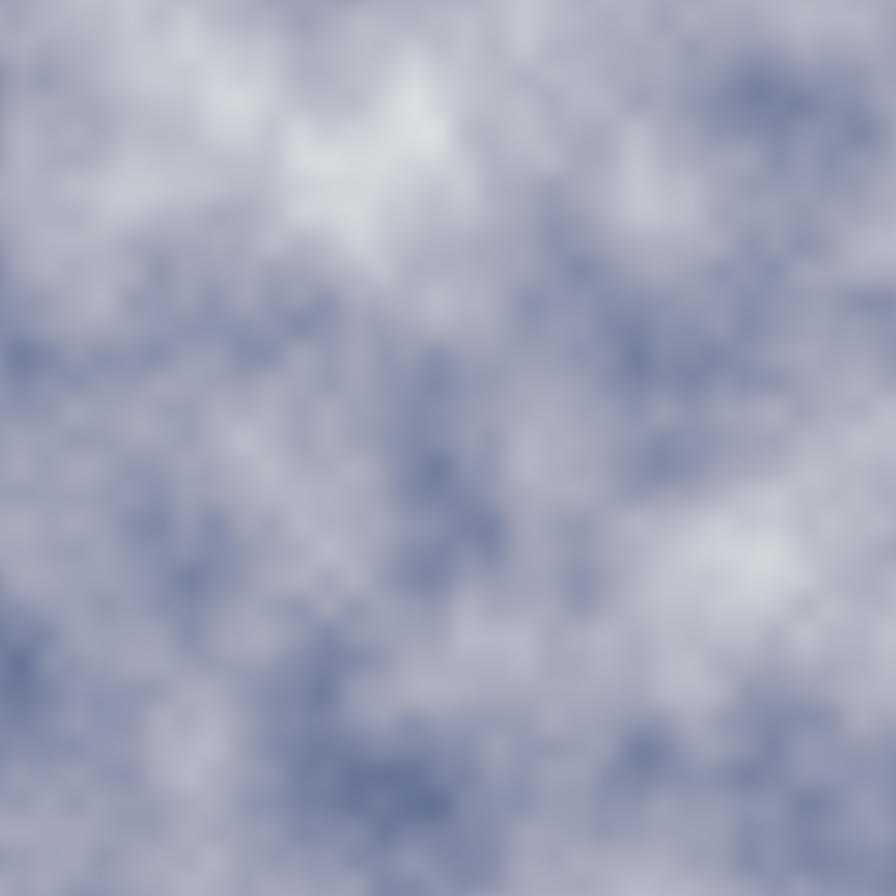
This texture is drawn by a WebGL 2 fragment shader. Its source:

```glsl
#version 300 es
precision highp float;

uniform vec2 u_resolution;
out vec4 fragColor;

#define BASE_CELLS 4.0
#define OCTAVES 4
#define GAIN 0.55
#define SHADOW_LEVEL 0.089
#define MIST_LEVEL 0.419
#define LIGHT_LEVEL 0.841
#define SHADOW_COLOR vec3(0.32, 0.39, 0.55)
#define MIST_COLOR vec3(0.62, 0.635, 0.71)
#define LIGHT_COLOR vec3(0.89, 0.90, 0.90)

// Integer hash of a lattice point, result in 0..1
float hash(ivec2 cell) {
    uvec2 q = uvec2(cell) * uvec2(1597u, 3571u);
    uint h = q.x ^ (q.y * 668265u + 374761u);
    h = (h ^ (h >> 15)) * 739981u;
    h = (h ^ (h >> 13)) * 914743u;
    h ^= h >> 16;
    return float(h & 65535u) / 65535.0;
}

// Smoothly interpolated lattice noise
float valueNoise(vec2 p) {
    ivec2 cell = ivec2(floor(p));
    vec2 f = fract(p);
    vec2 w = f * f * (3.0 - 2.0 * f);
    float bottom = mix(hash(cell), hash(cell + ivec2(1, 0)), w.x);
    float top = mix(hash(cell + ivec2(0, 1)), hash(cell + ivec2(1, 1)), w.x);
    return mix(bottom, top, w.y);
}

// Normalised sum of octaves, each shifted off the previous lattice
float cloudDensity(vec2 p) {
    float sum = 0.0;
    float total = 0.0;
    float amplitude = 1.0;
    for (int i = 0; i < OCTAVES; i++) {
        sum += amplitude * valueNoise(p);
        total += amplitude;
        amplitude *= GAIN;
        p = p * 2.0 + vec2(17.3, 9.7);
    }
    return sum / total;
}

// Slate shadows through lavender mist to pale highlights
vec3 cloudColor(float density) {
    float lift = clamp((density - SHADOW_LEVEL) / (MIST_LEVEL - SHADOW_LEVEL), 0.0, 1.0);
    float glow = clamp((density - MIST_LEVEL) / (LIGHT_LEVEL - MIST_LEVEL), 0.0, 1.0);
    vec3 color = mix(SHADOW_COLOR, MIST_COLOR, lift);
    return mix(color, LIGHT_COLOR, glow);
}

void main() {
    vec2 uv = gl_FragCoord.xy / u_resolution.y;
    float density = cloudDensity(uv * BASE_CELLS + vec2(31.4, 52.6));
    fragColor = vec4(cloudColor(density), 1.0);
}
```
